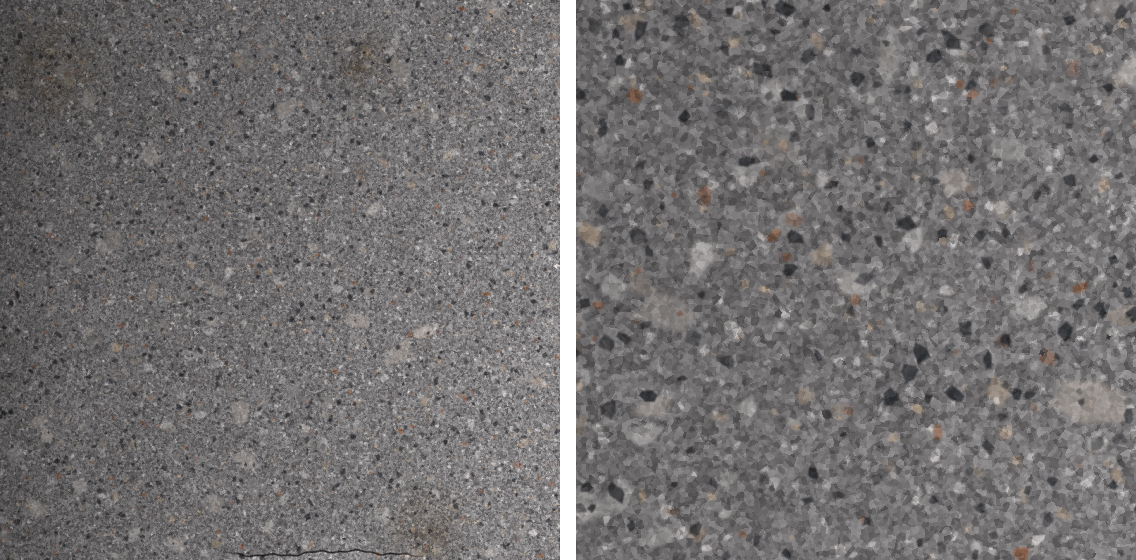
Left: the whole. Right: its middle third, enlarged.
A Shadertoy shader for this texture:

```glsl
// Worn concrete: grey sandy matrix with dark grit, pale stone chips, stains and a fine crack.

const float TAU = 6.2832;
const vec3 MATRIX_TINT = vec3(1.005, 0.985, 0.995);
const vec3 PALE_STONE  = vec3(1.50, 1.47, 1.46);
const vec3 TAN_STONE   = vec3(1.38, 1.23, 1.08);
const vec3 RUST_STONE  = vec3(1.08, 0.78, 0.62);
const vec3 DARK_STONE  = vec3(0.44, 0.45, 0.48);
const vec3 STAIN_TINT  = vec3(0.80, 0.75, 0.67);
const float LIGHT_LEFT = 0.355;
const float LIGHT_RIGHT = 0.510;
const float TOP_SHADE = 0.11;
const float COARSE_SAND = 0.36;
const float FINE_SAND = 0.28;
const float BLOTCH = 0.035;

vec4 hash4(vec2 p) {
    vec4 q = fract(p.xyxy * vec4(0.1031, 0.1030, 0.0973, 0.1099));
    q += dot(q, q.wzxy + 33.33);
    return fract((q.xxyz + q.yzzw) * q.zywx);
}

// Random tone of the nearest sand grain, centred on zero.
float sandTone(vec2 uv, float cells) {
    vec2 p = uv * cells, cell = floor(p);
    float nearest = 9.0, tone = 0.0;
    for (int j = -1; j <= 1; j++)
    for (int i = -1; i <= 1; i++) {
        vec2 c = cell + vec2(i, j);
        vec4 h = hash4(c + cells);
        vec2 d = c + h.xy - p;
        float dist = dot(d, d);
        if (dist < nearest) { nearest = dist; tone = h.z - 0.5; }
    }
    return tone;
}

// Signed distance bound of an irregular six-sided stone.
float stoneShape(vec2 p, float radius, vec2 seed) {
    float d = -radius;
    for (int k = 0; k < 6; k++) {
        float side = float(k);
        float a = (side + 0.7 * fract(seed.x * 17.0 + side * 0.62)) * TAU / 6.0;
        float reach = radius * (0.6 + 0.5 * fract(seed.y * 31.0 + side * 0.73));
        d = max(d, dot(p, vec2(cos(a), sin(a))) - reach);
    }
    return d;
}

// Coverage of one scattered layer; sizes are in cells, traits are per stone.
float stones(vec2 uv, float cells, float density, vec2 sizes, float stretch, out vec4 traits) {
    vec2 p = uv * cells, cell = floor(p);
    float soft = 0.7 * cells / iResolution.y + 0.03;
    float cover = 0.0;
    traits = vec4(0.0);
    for (int j = -1; j <= 1; j++)
    for (int i = -1; i <= 1; i++) {
        vec2 c = cell + vec2(i, j);
        vec4 h = hash4(c + cells * 1.7);
        if (h.z > density) continue;
        vec4 t = hash4(c + cells * 3.1 + 71.0);
        float a = h.w * TAU;
        vec2 d = mat2(cos(a), sin(a), -sin(a), cos(a)) * (p - c - h.xy);
        d.x /= mix(1.0, stretch, t.z);
        float radius = mix(sizes.x, sizes.y, t.x * t.x);
        float m = smoothstep(soft, -soft, stoneShape(d, radius, t.yw));
        if (m > cover) { cover = m; traits = t; }
    }
    return cover;
}

// Broad uneven tone from layered sines.
float blotches(vec2 p) {
    float sum = 0.0, amp = 0.5;
    for (int k = 0; k < 5; k++) {
        p = mat2(0.8, 0.6, -0.6, 0.8) * p * 1.8 + 1.7;
        sum += amp * sin(p.x + 1.3 * sin(p.y)) * sin(p.y + 0.9 * sin(p.x * 0.7));
        amp *= 0.75;
    }
    return sum;
}

float stain(vec2 uv, vec2 centre, float radius) {
    vec2 d = (uv - centre) / radius;
    return exp(-dot(d, d)) * clamp(0.55 + 0.6 * blotches(uv * 45.0), 0.0, 1.0);
}

void mainImage(out vec4 fragColor, in vec2 fragCoord) {
    vec2 uv = fragCoord / iResolution.xy;
    float pixel = 1.0 / iResolution.y;
    vec4 t;

    // Sandy matrix
    float grain = COARSE_SAND * sandTone(uv, 235.0) + FINE_SAND * sandTone(uv, 410.0);
    vec3 albedo = MATRIX_TINT * (1.0 + BLOTCH * blotches(uv * 11.0));

    // Large chips, many half buried in cement
    float m = stones(uv, 15.0, 0.42, vec2(0.10, 0.27), 1.9, t);
    albedo = mix(albedo, mix(PALE_STONE, TAN_STONE, 0.45 * t.w), m * mix(0.12, 0.85, t.y * t.y));
    float smoothFace = m * 0.5;

    // Thin slivers
    m = stones(uv, 18.0, 0.14, vec2(0.045, 0.08), 6.0, t);
    albedo = mix(albedo, PALE_STONE, m * mix(0.15, 0.65, t.y));

    // Pebbles
    m = stones(uv, 38.0, 0.30, vec2(0.13, 0.32), 1.7, t);
    albedo = mix(albedo, mix(PALE_STONE, TAN_STONE, step(0.65, t.w)), m * mix(0.2, 0.85, t.y));
    smoothFace = max(smoothFace, m * 0.4);

    // Grit in mixed colours
    m = stones(uv, 105.0, 0.50, vec2(0.17, 0.40), 1.5, t);
    vec3 grit = t.w < 0.62 ? PALE_STONE : t.w < 0.76 ? TAN_STONE : t.w < 0.82 ? RUST_STONE : DARK_STONE;
    albedo = mix(albedo, grit, m * mix(0.25, 0.9, t.y));

    // Dark specks
    m = stones(uv, 62.0, 0.27, vec2(0.14, 0.32), 1.5, t);
    albedo = mix(albedo, mix(DARK_STONE, RUST_STONE, step(0.9, t.w)), m * mix(0.45, 1.0, t.y));
    albedo *= 1.0 + grain * (1.0 - smoothFace);

    // Brown stains
    float dirt = stain(uv, vec2(0.09, 0.88), 0.09) + stain(uv, vec2(0.65, 0.89), 0.045)
               + stain(uv, vec2(0.76, 0.05), 0.06);
    albedo *= mix(vec3(1.0), STAIN_TINT, min(dirt, 1.0));

    // Crack along the lower edge
    float crackY = 0.012 + 0.004 * sin(uv.x * 23.0) + 0.002 * sin(uv.x * 81.0) + 0.001 * sin(uv.x * 210.0);
    float span = smoothstep(0.38, 0.45, uv.x) * smoothstep(0.79, 0.70, uv.x);
    float below = smoothstep(0.0, 0.004, crackY - uv.y) * span;
    float line = smoothstep(0.0012 + pixel, 0.0, abs(uv.y - crackY)) * span;
    albedo *= (1.0 + 0.15 * below) * (1.0 - 0.65 * line);

    // Side lighting, dimmer toward the top
    float light = mix(LIGHT_LEFT, LIGHT_RIGHT, uv.x);
    light *= 1.03 - TOP_SHADE * smoothstep(0.35, 1.0, uv.y);
    light *= 1.0 - 0.10 * smoothstep(0.12, 0.0, uv.x);
    fragColor = vec4(clamp(albedo * light, 0.0, 1.0), 1.0);
}
```
